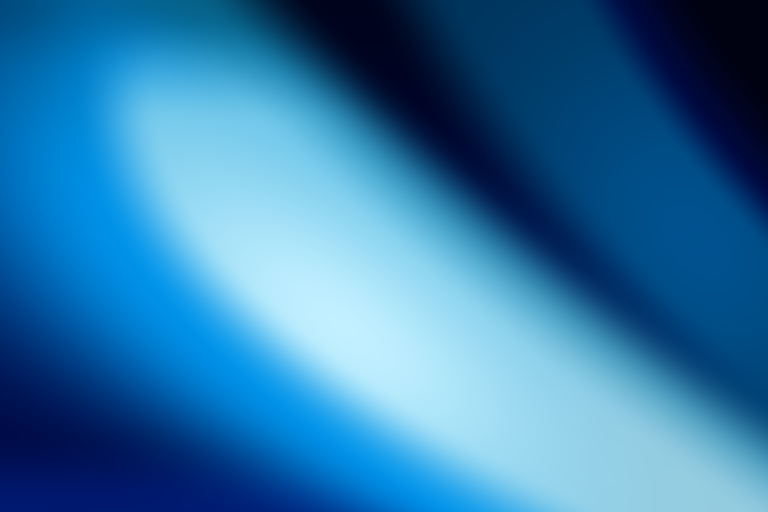
Give the GLSL for this background, as a Shadertoy shader.

```glsl
// Soft out-of-focus light: a pale cyan beam sweeping over blue glow and dark navy.

// Boundaries x = a + b*t + c*t*t, where t is the depth below the top edge
#define BEAM_LOWER vec3(0.216, -0.396, 1.10)
#define BEAM_UPPER vec3(0.50, 0.92, 0.32)
#define BAND_LEFT  vec3(0.752, 0.499, 0.355)
#define BAND_RIGHT vec3(1.19, 0.57, 0.45)

#define NAVY  vec3(0.0, 0.04, 0.28)
#define INK   vec3(0.0, 0.012, 0.11)
#define STEEL vec3(0.0, 0.32, 0.56)
#define AZURE vec3(0.0, 0.58, 0.92)
#define TEAL  vec3(0.03, 0.46, 0.64)
#define SKY   vec3(0.38, 0.75, 0.90)
#define HAZE  vec3(0.57, 0.79, 0.87)
#define PALE  vec3(0.76, 0.94, 1.0)

// Approximate signed distance to a boundary, positive on its right
float sideOf(vec2 p, vec3 k) {
    float t = 1.0 - p.y;
    float slope = k.y + 2.0 * k.z * t;
    return (p.x - k.x - t * (k.y + k.z * t)) / sqrt(1.0 + slope * slope);
}

// Soft step that falls from one to zero
float fall(float a, float b, float x) {
    return 1.0 - smoothstep(a, b, x);
}

// Elliptical glow with its long axis turned along a unit direction
float glow(vec2 p, vec2 center, vec2 axis, vec2 size) {
    vec2 d = p - center;
    vec2 q = vec2(dot(d, axis), dot(d, vec2(-axis.y, axis.x))) / size;
    return exp(-dot(q, q));
}

// Dark ground with the dim steel band on the right
vec3 backdrop(vec2 p) {
    float left = sideOf(p, BAND_LEFT);
    float right = sideOf(p, BAND_RIGHT);
    vec3 gap = mix(INK, NAVY, smoothstep(0.0, 0.6, 1.0 - p.y));
    vec3 corner = mix(NAVY, INK * 0.6, smoothstep(-0.02, 0.16, right));
    float light = 0.6 + 0.4 * glow(p, vec2(1.36, 0.53), vec2(0.6, -0.8), vec2(0.45, 0.3));
    vec3 color = mix(gap, STEEL * light, smoothstep(-0.04, 0.13, left));
    return mix(color, corner, smoothstep(-0.06, 0.035, right));
}

// Saturated blue light spilling to the left of the beam
vec3 blueSpill(vec2 p, float lower, float upper) {
    float reach = min(lower, 0.0) / mix(0.12, 0.48, p.y);
    vec3 deep = NAVY + vec3(0.0, 0.06, 0.16) * fall(0.0, 0.16, p.y);
    vec3 lit = mix(AZURE, TEAL, smoothstep(-0.30, -0.06, upper));
    float dim = 1.0 - 0.32 * glow(p, vec2(0.0, 1.0), vec2(1.0, 0.0), vec2(0.25));
    dim *= 1.0 - 0.15 * smoothstep(0.85, 1.0, p.y);
    return mix(deep, lit * dim, exp(-reach * reach));
}

// Pale interior of the beam
vec3 beamLight(vec2 p) {
    vec3 base = mix(SKY, HAZE, smoothstep(0.7, 1.4, p.x));
    float core = glow(p, vec2(0.67, 0.36), vec2(0.8, -0.6), vec2(0.50, 0.21));
    return mix(base, PALE, core);
}

void mainImage(out vec4 fragColor, in vec2 fragCoord) {
    vec2 p = fragCoord / iResolution.y;
    float lower = sideOf(p, BEAM_LOWER);
    float upper = sideOf(p, BEAM_UPPER);

    vec3 color = backdrop(p);
    color = mix(color, blueSpill(p, lower, upper), fall(-0.09, 0.085, upper));

    float beam = smoothstep(-0.04, 0.13, lower)
               * fall(-0.16, 0.05, upper)
               * fall(0.75, 0.98, p.y);
    color = mix(color, beamLight(p), beam);

    fragColor = vec4(color, 1.0);
}
```
